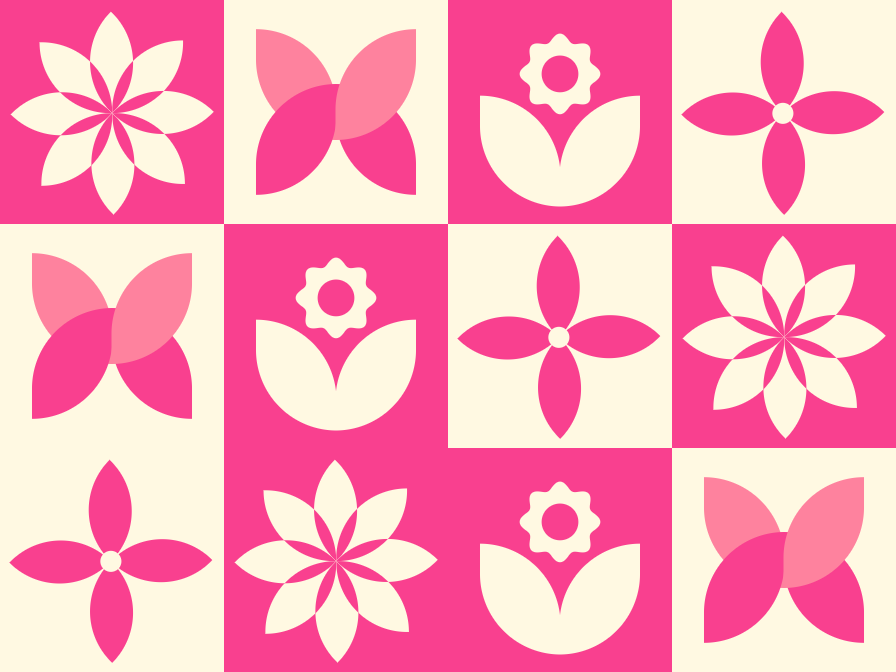
Write a WebGL 2 fragment shader that draws this pattern.

```glsl
#version 300 es
precision highp float;

uniform vec2 u_resolution;
out vec4 fragColor;

const vec3 CREAM = vec3(1.0, 0.975, 0.885);
const vec3 PINK  = vec3(0.975, 0.25, 0.56);
const vec3 CORAL = vec3(0.995, 0.51, 0.62);

// Layout: tile kinds, bottom row first
const int COLUMNS = 4;
const int ROWS = 3;
const int DAISY = 0, BUTTERFLY = 1, SPROUT = 2, CROSS = 3;
const int LAYOUT[12] = int[12](
    CROSS, DAISY, SPROUT, BUTTERFLY,
    BUTTERFLY, SPROUT, CROSS, DAISY,
    DAISY, BUTTERFLY, SPROUT, CROSS);

// Sizes in units of one tile
const float PETAL_LENGTH = 0.453;
const float PETAL_HALF_WIDTH = 0.096;
const float PETAL_TILT = 0.013;
const vec2  DAISY_CENTER = vec2(0.001, -0.005);
const vec2  CROSS_CENTER = vec2(-0.005, -0.006);
const float HUB_RADIUS = 0.047;
const vec2  LEAF_HALF = vec2(0.1797, 0.2474);
const float WING_RISE = 0.1224;
const float SPROUT_LEAF_Y = -0.1745;
const vec2  BLOOM_CENTER = vec2(0.0, 0.17);
const float BLOOM_RADIUS = 0.163;
const float BLOOM_SCALLOP = 0.017;
const float BLOOM_LOBES = 8.0;
const float BLOOM_EYE = 0.082;
const float TAU = 6.283185;

float fill(float d, float px) {
    return clamp(0.5 - d / px, 0.0, 1.0);
}

vec2 rotate(vec2 p, float a) {
    float c = cos(a), s = sin(a);
    return vec2(c * p.x - s * p.y, s * p.x + c * p.y);
}

// Pointed petal from the origin up the y axis
float petal(vec2 p) {
    float h = 0.5 * PETAL_LENGTH;
    float w = PETAL_HALF_WIDTH;
    float r = (h * h + w * w) / (2.0 * w);
    return length(vec2(abs(p.x) + r - w, p.y - h)) - r;
}

// Top and right edges of a box, their corner rounded by the full width
float roundedCorner(vec2 p) {
    float r = 2.0 * LEAF_HALF.x;
    return length(max(p + vec2(LEAF_HALF.x, r - LEAF_HALF.y), 0.0)) - r;
}

// Leaf rounded at its upper right and lower left
float leaf(vec2 p) {
    return max(roundedCorner(p), roundedCorner(-p));
}

// Ring of petals; overlaps cancel out
float petalRing(vec2 p, int count, float px) {
    float ink = 0.0;
    for (int i = 0; i < count; i++) {
        float angle = TAU * float(i) / float(count) - PETAL_TILT;
        float f = fill(petal(rotate(p, angle)), px);
        ink = ink + f - 2.0 * ink * f;
    }
    return ink;
}

vec3 butterfly(vec2 p, float px) {
    vec3 color = CREAM;
    float inset = LEAF_HALF.x - 0.5 * px; // closes the middle seam
    for (int i = 0; i < 4; i++) {
        float side = (i & 1) == 1 ? 1.0 : -1.0;
        float level = (i == 0 || i == 3) ? 1.0 : -1.0;
        vec2 q = p - vec2(side * inset, level * WING_RISE);
        q.x *= -side * level;
        color = mix(color, level > 0.0 ? CORAL : PINK, fill(leaf(q), px));
    }
    return color;
}

vec3 sprout(vec2 p, float px) {
    // Mirrored pair of leaves
    vec2 q = vec2(LEAF_HALF.x - 0.5 * px - abs(p.x), p.y - SPROUT_LEAF_Y);
    float ink = fill(leaf(q), px);

    // Scalloped bloom with an open eye
    vec2 b = p - BLOOM_CENTER;
    float r = length(b);
    float phase = BLOOM_LOBES * atan(b.y, b.x + 1e-6);
    float slope = BLOOM_SCALLOP * BLOOM_LOBES * sin(phase) / max(r, BLOOM_EYE);
    float rim = (r - BLOOM_RADIUS - BLOOM_SCALLOP * cos(phase)) / sqrt(1.0 + slope * slope);
    ink = max(ink, fill(max(rim, BLOOM_EYE - r), px));
    return mix(PINK, CREAM, ink);
}

void main() {
    float px = float(ROWS) / u_resolution.y;
    vec2 grid = gl_FragCoord.xy * px;
    ivec2 cell = ivec2(floor(grid)) % ivec2(COLUMNS, ROWS);
    vec2 p = fract(grid) - 0.5;
    int kind = LAYOUT[cell.y * COLUMNS + cell.x];

    vec3 color;
    if (kind == DAISY) {
        color = mix(PINK, CREAM, petalRing(p - DAISY_CENTER, 8, px));
    } else if (kind == BUTTERFLY) {
        color = butterfly(p, px);
    } else if (kind == SPROUT) {
        color = sprout(p, px);
    } else {
        vec2 q = p - CROSS_CENTER;
        color = mix(CREAM, PINK, petalRing(q, 4, px));
        color = mix(color, CREAM, fill(length(q) - HUB_RADIUS, px));
    }
    fragColor = vec4(color, 1.0);
}
```
